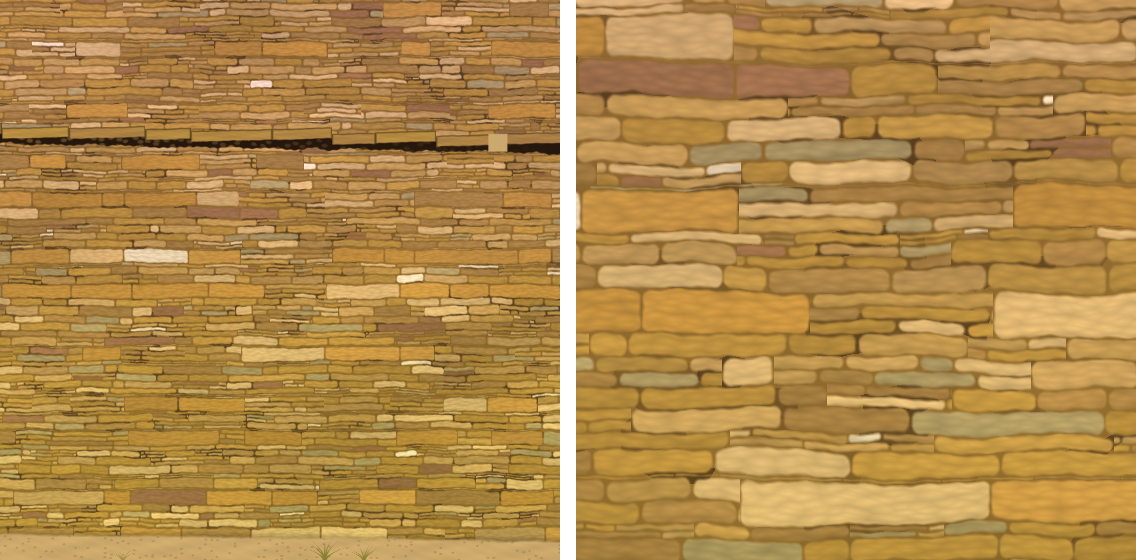
Left: the whole. Right: its middle third, enlarged.
Reproduce this texture procedurally as a WebGL 1 fragment shader.

```glsl
precision highp float;
// Dry-laid sandstone wall: jittered bands, each a thick course topped by thin ones,
// are cut into rounded stones, some split again into slivers. A dark open ledge
// crosses the upper wall, and a strip of sand with weeds lies at its foot.
uniform vec2 u_resolution;

const vec3 OCHRE = vec3(0.70, 0.54, 0.24);
const vec3 TAN = vec3(0.75, 0.60, 0.35);
const vec3 BROWN = vec3(0.64, 0.49, 0.26);
const vec3 PALE = vec3(0.83, 0.69, 0.45);
const vec3 ORANGE = vec3(0.75, 0.55, 0.24);
const vec3 MAUVE = vec3(0.60, 0.43, 0.28);
const vec3 GREY = vec3(0.66, 0.58, 0.38);
const vec3 CREAM = vec3(0.92, 0.84, 0.68);
const vec3 JOINT = vec3(0.55, 0.41, 0.18);
const vec3 HOLLOW = vec3(0.15, 0.09, 0.05);
const vec3 SAND = vec3(0.80, 0.66, 0.42);
const vec3 WEED = vec3(0.48, 0.47, 0.15);

float hash(vec2 p) {
  return fract(sin(dot(p, vec2(12.99, 78.23))) * 43758.5);
}

// Distance to the nearest scattered point, and that point's random value.
vec2 cellular(vec2 p) {
  vec2 best = vec2(9.0, 0.0);
  for (int j = -1; j <= 1; j++) {
    for (int i = -1; i <= 1; i++) {
      vec2 c = floor(p) + vec2(float(i), float(j));
      float h = hash(c);
      float d = length(c + vec2(h, hash(c + 31.7)) - p);
      if (d < best.x) best = vec2(d, h);
    }
  }
  return best;
}

float waves(vec2 p) {
  return 0.5 * sin(p.x + 2.1 * sin(p.y)) + 0.3 * sin(2.3 * p.x - 1.7 * p.y)
       + 0.2 * sin(5.1 * p.x + 3.3 * p.y);
}

// Irregular division of a line: (index, distance to start, distance to end).
vec3 span(float x, float seed, float jitter) {
  float i = floor(x);
  if (x < i + jitter * hash(vec2(i, seed))) i -= 1.0;
  float start = i + jitter * hash(vec2(i, seed));
  float end = i + 1.0 + jitter * hash(vec2(i + 1.0, seed));
  return vec3(i, x - start, end - x);
}

vec3 stoneColor(float h, float thick) {
  vec3 c = mix(OCHRE, TAN, smoothstep(0.25, 0.50, h));
  c = mix(c, BROWN, smoothstep(0.50, 0.60, h));
  c = mix(c, PALE, smoothstep(0.70, 0.78, h));
  c = mix(c, GREY, step(0.89, h));
  c = mix(c, MAUVE, step(0.945, h));
  c = mix(c, CREAM, step(0.985, h));
  return mix(c, ORANGE, thick * 0.75 * step(h, 0.62));
}

// One stone of a course; rows = distances to the course floor and top.
vec3 stone(vec2 p, vec2 rows, float seed, float count, float thick, float aa) {
  vec3 s = span(p.x * count, seed, 0.8);
  float splitChance = 0.25 + thick * (0.1 + 0.35 * smoothstep(0.6, 0.75, p.y));
  if (hash(vec2(s.x, seed + 5.3)) < splitChance) {
    float parts = 2.0 + thick * step(0.5, hash(vec2(s.x, seed + 8.1)));
    float height = (rows.x + rows.y) / parts;
    float part = min(floor(rows.x / height), parts - 1.0);
    rows.x -= part * height;
    rows.y = height - rows.x;
    seed += 0.37 * (part + 1.0);
    count *= 1.35;
    s = span(p.x * count, seed, 0.8);
    thick = 0.0;
  }
  vec2 inset = vec2(min(s.y, s.z) / count, min(rows.x, rows.y));
  float radius = min(0.0055, 0.5 * (rows.x + rows.y));
  float edge = radius - length(max(radius - inset, 0.0));
  edge += 0.0006 * waves(p * vec2(150.0, 190.0));
  float h = hash(vec2(s.x, seed + 2.9));
  float grain = cellular(p * vec2(75.0, 240.0) + h * 40.0).x - 0.45;
  vec3 face = stoneColor(h, thick) * (0.95 + 0.13 * hash(vec2(h, seed)));
  face *= 1.0 - 0.14 * grain + 0.03 * waves(p * vec2(45.0, 420.0));
  face *= 0.95 + 0.06 * smoothstep(0.0, 0.005, rows.x);
  float pocket = smoothstep(0.6, 1.0, cellular(p * vec2(28.0, 60.0)).y);
  vec3 joint = mix(JOINT, HOLLOW, 0.5 * pocket);
  return mix(joint, face, smoothstep(-0.0006, 0.0014 + aa, edge));
}

vec3 wall(vec2 p, float aa) {
  p.y += 0.0028 * waves(p * vec2(15.0, 25.0)) + 0.0012 * waves(p * vec2(70.0, 40.0));
  const float BANDS = 11.5, THICK = 0.026, THIN = 0.0135;
  vec3 band = span(p.y * BANDS, 3.0, 0.4);
  vec2 rows = band.yz / BANDS;
  float seed = band.x * 17.0 + 1.0;
  if (rows.x < THICK)
    return stone(p, vec2(rows.x, THICK - rows.x), seed, 9.5, 1.0, aa);
  rows.x -= THICK;
  vec3 row = span(rows.x / THIN, seed, 0.6);
  seed += 1.3 * (row.x + 2.0);
  float count = 11.0 + 8.0 * hash(vec2(seed, 4.0));
  return stone(p, min(row.yz * THIN, rows), seed, count, 0.0, aa);
}

// Overhanging slabs above a dark gap, with one pale block wedged in it.
vec3 ledge(vec3 color, vec2 p, float aa) {
  vec3 s = span(p.x * 9.0, 7.0, 0.5);
  float y = p.y + 0.018 * p.x;
  float lip = 0.756 + 0.008 * (hash(s.xx) - 0.5) + 0.005 * s.y + 0.001 * waves(p.xx * 40.0);
  float sill = 0.744 + 0.0035 * waves(p.xx * vec2(60.0, 33.0));
  float slabEdge = min(min(s.y, s.z) / 9.0, lip + 0.019 - y);
  vec3 slab = mix(OCHRE, MAUVE, 0.6 * hash(vec2(s.x, 9.0)));
  slab *= 1.03 + 0.06 * waves(p * vec2(40.0, 300.0));
  slab = mix(JOINT * 0.7, slab, smoothstep(0.0, 0.002 + aa, slabEdge));
  color = mix(color, slab, step(lip, y) * smoothstep(-aa, aa, lip + 0.019 - y));
  vec2 rubble = cellular(p * vec2(70.0, 110.0));
  float lit = step(0.45, rubble.y) * (1.0 - smoothstep(0.2, 0.55, rubble.x));
  vec3 gap = mix(HOLLOW, BROWN, 0.5 * lit * (1.0 - p.x));
  color = mix(color, gap, smoothstep(-aa, aa, min(lip - y, y - sill)));
  vec2 q = abs(p - vec2(0.889, 0.745)) - vec2(0.017, 0.016);
  return mix(color, PALE * 0.96, smoothstep(-aa, aa, -max(q.x, q.y)));
}

// Fan of curved blades growing from the lower edge.
float tuft(vec2 p, float x, float size, float aa) {
  float cover = 0.0;
  for (int i = 0; i < 9; i++) {
    float k = float(i);
    float t = (p.y + 0.004) / (size * (0.6 + 0.4 * hash(vec2(k, size))));
    float off = p.x - x - (k - 4.0) * 0.22 * size * t * t;
    cover = max(cover, smoothstep(-aa, aa, 0.1 * size * (1.0 - t) - abs(off)));
  }
  return cover;
}

vec3 ground(vec3 color, vec2 p, float aa) {
  float rise = p.y - 0.046 + 0.013 * p.x - 0.0015 * waves(p.xx * vec2(35.0, 20.0));
  vec2 grit = cellular(p * vec2(95.0, 140.0));
  vec3 sand = SAND * (1.0 + 0.04 * waves(p * vec2(30.0, 120.0)));
  sand *= 1.0 - 0.12 * step(0.75, grit.y) * (1.0 - smoothstep(0.1, 0.4, grit.x));
  color *= 0.8 + 0.2 * smoothstep(0.0, 0.012, rise);
  color = mix(sand, color, smoothstep(-0.002 - aa, 0.002 + aa, rise));
  float weeds = max(tuft(p, 0.58, 0.032, aa), tuft(p, 0.65, 0.024, aa));
  return mix(color, WEED, 0.85 * max(weeds, tuft(p, 0.22, 0.014, aa)));
}

void main() {
  vec2 p = gl_FragCoord.xy / u_resolution;
  float aa = 1.0 / min(u_resolution.x, u_resolution.y);
  vec3 color = wall(p, aa);
  // Yellow near the foot, redder towards the top.
  color *= mix(vec3(1.01, 1.03, 0.90), vec3(1.0, 0.95, 1.07), smoothstep(0.1, 0.9, p.y));
  color *= 1.0 + 0.06 * waves(p * vec2(5.0, 8.0));
  gl_FragColor = vec4(ground(ledge(color, p, aa), p, aa), 1.0);
}
```
